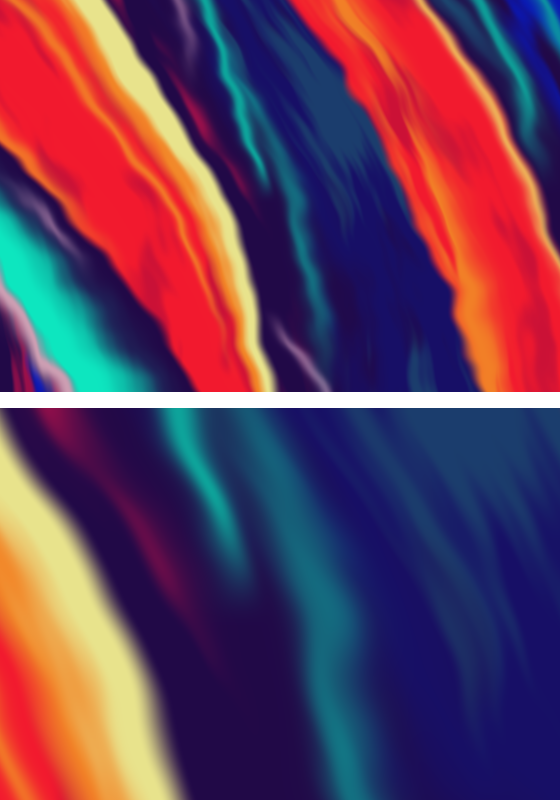
Top, the full canvas; bottom, a detail of the centre.
Reproduce this background procedurally as a WebGL 2 fragment shader.

```glsl
#version 300 es
precision highp float;
// Poured paint: slanted flows of red, amber and cream over deep indigo with teal streaks.

#define WARP 0.030          // sideways wobble of the flows
#define EDGE_BLUR 0.017     // half width of the soft flow borders
#define EDGE_ROUGH 0.022    // small bumps along the borders
#define STREAKS 13.0        // streaks across the flow, per canvas height
#define STRETCH 2.1         // streak frequency along the flow

uniform vec2 u_resolution;
out vec4 fragColor;

const vec3 INDIGO  = vec3(0.13, 0.035, 0.28);
const vec3 NAVY    = vec3(0.09, 0.06, 0.40);
const vec3 SLATE   = vec3(0.11, 0.27, 0.43);
const vec3 BLUE    = vec3(0.04, 0.09, 0.70);
const vec3 TEAL    = vec3(0.05, 0.67, 0.62);
const vec3 AQUA    = vec3(0.05, 0.90, 0.75);
const vec3 RED     = vec3(0.95, 0.10, 0.18);
const vec3 CRIMSON = vec3(0.76, 0.06, 0.22);
const vec3 ORANGE  = vec3(0.95, 0.52, 0.15);
const vec3 CREAM   = vec3(0.91, 0.89, 0.55);
const vec3 MAUVE   = vec3(0.62, 0.45, 0.62);
const vec3 MAGENTA = vec3(0.60, 0.06, 0.29);

vec2 hashGradient(vec2 cell) {
    vec3 q = fract(cell.xyx * vec3(0.1031, 0.1030, 0.0973));
    q += dot(q, q.yzx + 33.33);
    float angle = 6.2832 * fract((q.x + q.y) * q.z);
    return vec2(cos(angle), sin(angle));
}

float gradientNoise(vec2 p) {
    vec2 i = floor(p), f = p - i;
    vec2 w = f * f * f * (f * (f * 6.0 - 15.0) + 10.0);
    vec2 e = vec2(1.0, 0.0);
    float a = dot(hashGradient(i), f);
    float b = dot(hashGradient(i + e), f - e);
    float c = dot(hashGradient(i + e.yx), f - e.yx);
    float d = dot(hashGradient(i + 1.0), f - 1.0);
    return mix(mix(a, b, w.x), mix(c, d, w.x), w.y);
}

float fbm(vec2 p) {
    float sum = 0.0, amp = 1.0;
    for (int i = 0; i < 3; i++) {
        sum += amp * gradientNoise(p);
        p = p * 2.03 + 17.3;
        amp *= 0.5;
    }
    return sum;
}

float soft(float d) { return smoothstep(-EDGE_BLUR, EDGE_BLUR, d); }
float ridge(float v, float center, float width) {
    float d = (v - center) / width;
    return exp(-d * d);
}
float curve(vec3 k, float t) { return k.x + t * (k.y + t * k.z); }

void main() {
    vec2 p = gl_FragCoord.xy / u_resolution.y;
    float t = 1.0 - p.y;                                // distance from the top
    float x = p.x + WARP * fbm(p * 3.2 + 4.0);
    float rough = EDGE_ROUGH * gradientNoise(vec2(p.x * 5.0, t * 13.0));

    // Streak noise, stretched along the curved flow
    float across = x - 0.74 * t + 0.31 * t * t;
    vec2 flow = vec2(across * STREAKS, t * STRETCH);
    float n = fbm(flow);
    float m = fbm(flow * vec2(0.7, 1.3) + 31.7);

    // Borders of the two red flows
    float leftA  = curve(vec3(-0.400, 1.233, -0.333), t) + rough;
    float rightA = curve(vec3(0.260, 0.768, -0.331), t) + 0.3 * rough;
    float leftB  = curve(vec3(0.753, 0.679, -0.206), t) + rough;
    float rightB = curve(vec3(1.097, 0.717, -0.315), t) + 0.3 * rough;

    // Indigo channel with thin teal, magenta and mauve streaks
    float g = (x - rightA) / (leftB - rightA) + 0.025 * n;
    vec3 color = mix(INDIGO, NAVY, smoothstep(0.25, 0.6, g + 0.25 * m));
    color = mix(color, SLATE, 0.85 * smoothstep(0.0, 0.5, n + 0.1) * smoothstep(0.3, 0.6, g));
    color = mix(color, INDIGO, 0.6 * smoothstep(0.1, 0.5, m) * smoothstep(0.4, 0.9, g));
    color = mix(color, MAGENTA, ridge(g, 0.10, 0.06) * smoothstep(-0.15, 0.4, m + 0.1));
    color = mix(color, MAUVE, 0.7 * ridge(g, 0.39 - 0.9 * t, 0.035) * smoothstep(0.25, 0.0, t));
    color = mix(color, MAUVE, 0.8 * ridge(g, 0.9 * t - 0.66, 0.03) * smoothstep(0.78, 0.9, t));
    color = mix(color, TEAL, 0.95 * ridge(g, 0.52 - 0.58 * t, 0.035) * smoothstep(0.52, 0.4, t));
    color = mix(color, TEAL, (0.6 + 0.5 * m) * ridge(g, 0.52 - 0.29 * t, 0.05) * smoothstep(0.05, 0.25, t) * smoothstep(1.1, 0.6, t));

    // Blue pool beyond the right flow
    float h = x - rightB + 0.03 * m;
    vec3 pool = mix(INDIGO, BLUE, smoothstep(0.08, 0.2, h) * smoothstep(0.5, -0.1, m + t));
    pool = mix(pool, SLATE, ridge(h, 0.05, 0.025) * smoothstep(0.3, 0.0, t));
    pool = mix(pool, TEAL, 0.9 * ridge(h, 0.13 - 0.22 * t, 0.025) * smoothstep(0.5, 0.2, t));
    pool = mix(pool, TEAL, 0.8 * ridge(h, 0.27, 0.02));
    color = mix(color, pool, soft(x - rightB));

    // Aqua sheet and mottled violet below the left flow
    float k = leftA - x + 0.02 * n;
    vec3 sheet = mix(INDIGO, SLATE, 0.4 * smoothstep(0.02, 0.1, k));
    sheet = mix(sheet, MAUVE, 0.75 * ridge(k, 0.065, 0.02) * ridge(t, 0.57, 0.08));
    sheet = mix(sheet, mix(TEAL, AQUA, smoothstep(0.13, 0.24, k)), smoothstep(0.08, 0.18, k));
    vec3 violet = mix(mix(INDIGO, MAGENTA, smoothstep(-0.1, 0.4, n)), BLUE, smoothstep(0.1, 0.5, m));
    violet = mix(violet, vec3(0.80, 0.62, 0.70), ridge(k, 0.32, 0.035));
    sheet = mix(sheet, violet, smoothstep(0.285, 0.32, k));
    color = mix(color, sheet, soft(leftA - x));

    // Left flow: red body, amber veins, cream right rim
    float f = (x - leftA) / (rightA - leftA) + 0.03 * n;
    vec3 flowA = mix(RED, CRIMSON, 0.85 * smoothstep(0.0, 0.45, m));
    flowA = mix(flowA, ORANGE, 0.85 * ridge(f, 0.66 - 0.1 * t * t, 0.035) * smoothstep(1.0, 0.6, t));
    flowA = mix(flowA, ORANGE, 0.8 * ridge(f, 0.04, 0.06) * smoothstep(0.75, 0.4, t));
    flowA = mix(flowA, ORANGE, smoothstep(0.70, 0.83, f + 0.07 * m));
    flowA = mix(flowA, CREAM, smoothstep(0.79, 0.92, f + 0.06 * n));
    color = mix(color, flowA, soft(x - leftA) * soft(rightA - x));

    // Right flow: amber left side, red body, thin cream right rim
    float r = (x - leftB) / (rightB - leftB) + 0.05 * n;
    vec3 flowB = mix(RED, CRIMSON, 0.8 * smoothstep(0.05, 0.5, m));
    float amber = ridge(r, 0.35 - 0.25 * t, 0.17) * smoothstep(-0.35, 0.25, n + 0.35 * t);
    flowB = mix(flowB, ORANGE, 0.95 * amber);
    flowB = mix(flowB, mix(ORANGE, CREAM, 0.5), 0.95 * ridge(r, 0.96, 0.055));
    color = mix(color, flowB, soft(x - leftB) * soft(rightB - x));

    fragColor = vec4(color, 1.0);
}
```
